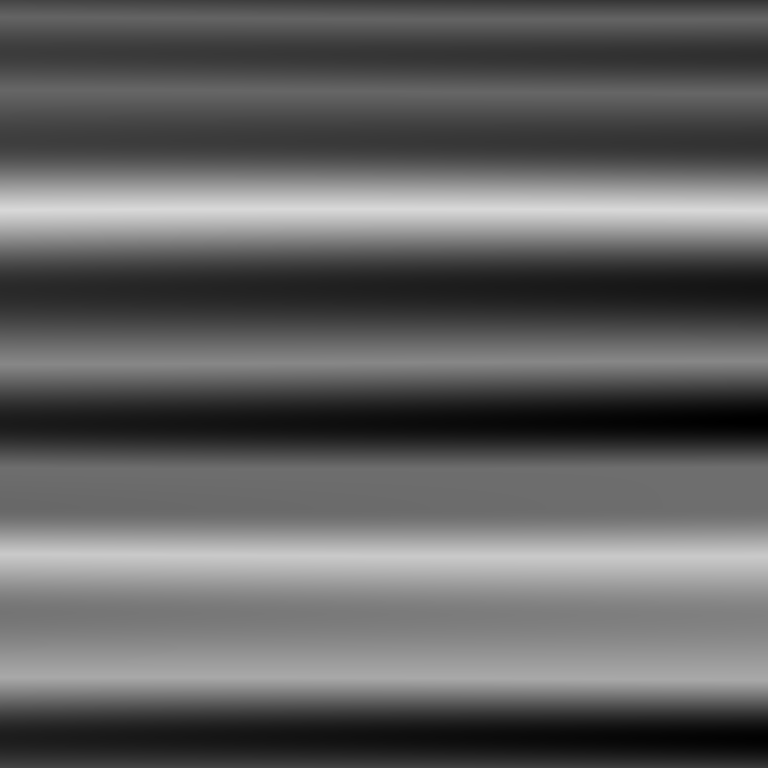
A Shadertoy shader for this background:

```glsl
// Soft grey horizontal bands with creased crests and smooth, dark troughs.

#define BANDS 7             // bands before the pattern repeats
#define SPACING 0.1427      // mean distance between crests
#define TOP_OFFSET 0.0154   // first crest, before the spread
#define SPREAD_SLOW 0.0212  // uneven spacing, one cycle per repeat
#define SPREAD_FAST 0.0253  // uneven spacing, two cycles per repeat
#define CREASE 0.9          // steepness at the crests
#define CONTRAST_TILT 0.37  // contrast gained from left to right
#define PIVOT 0.35          // tone that the tilt leaves unchanged
#define BEND 0.002          // slight waviness of the bands

const float TAU = 6.2831853;

// Grey levels of the crests, and of the troughs that follow them
const float crestTone[BANDS] = float[](0.39, 0.40, 0.85, 0.53, 0.43, 0.79, 0.66);
const float troughTone[BANDS] = float[](0.21, 0.22, 0.12, 0.05, 0.42, 0.48, 0.06);

// Depth below the top edge: whole numbers are crests, halves are troughs
float bandDepth(float band) {
    float angle = TAU * band / float(BANDS);
    return TOP_OFFSET + SPACING * band
         + SPREAD_SLOW * cos(angle + 2.263)
         + SPREAD_FAST * cos(2.0 * angle + 0.549);
}

// Flat at the trough (0), sloped at the crest (1)
float creaseProfile(float rise) {
    return rise * rise * (3.0 - CREASE - (2.0 - CREASE) * rise);
}

void mainImage(out vec4 fragColor, in vec2 fragCoord) {
    vec2 uv = fragCoord / iResolution.xy;
    float depth = 1.0 - uv.y + BEND * sin(3.0 * uv.x + 9.0 * uv.y);
    float tone = 0.0;

    // Find the trough-to-crest or crest-to-trough span holding this depth
    for (int i = -1; i <= 2 * BANDS; i++) {
        float start = bandDepth(0.5 * float(i));
        float end = bandDepth(0.5 * float(i + 1));
        if (depth < start || depth >= end) continue;

        float along = (depth - start) / (end - start);
        bool falling = (i & 1) == 0;
        float rise = falling ? 1.0 - along : along;

        int crest = ((i + 1) >> 1) % BANDS;
        int trough = ((i >> 1) + BANDS) % BANDS;
        float low = troughTone[trough];
        low += (low - PIVOT) * CONTRAST_TILT * (uv.x - 0.5);
        tone = mix(low, crestTone[crest], creaseProfile(rise));
    }

    fragColor = vec4(vec3(clamp(tone, 0.0, 1.0)), 1.0);
}
```
